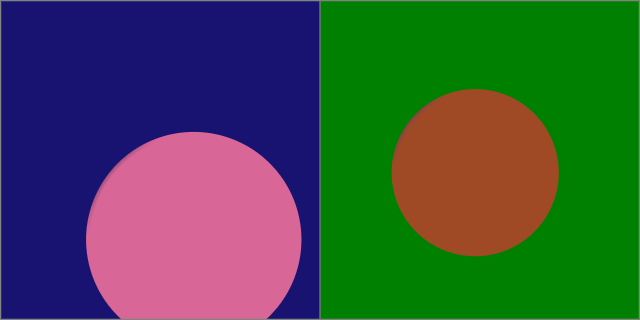
This background is drawn by a Shadertoy shader. Its source:

```glsl
// Two square panels side by side, navy and green, each holding a flat disc.
// Discs are distance functions with a soft shaded crescent on the upper-left
// rim; a thin grey line frames the canvas and divides the panels.

#define PINK_DISC vec3(0.6055, 0.2513, 0.3365)  // centre x, y, radius
#define RUST_DISC vec3(1.4850, 0.4604, 0.2612)
#define LINE_WIDTH 0.0039
#define RIM_WIDTH 0.016
#define RIM_STRENGTH 0.45

const vec3 NAVY  = vec3(0.094, 0.070, 0.445);
const vec3 GREEN = vec3(0.000, 0.502, 0.004);
const vec3 PINK  = vec3(0.848, 0.400, 0.590);
const vec3 RUST  = vec3(0.624, 0.290, 0.145);
const vec3 PLUM  = vec3(0.420, 0.240, 0.400);
const vec3 GREY  = vec3(0.500, 0.515, 0.500);
const vec3 LILAC = vec3(0.500, 0.470, 0.560);

// Coverage of the region where distance is negative, one pixel soft.
float coverage(float dist, float pixel) {
    return clamp(0.5 - dist / pixel, 0.0, 1.0);
}

// Paints a disc whose rim darkens towards the upper left.
vec3 paintDisc(vec3 base, vec2 p, vec3 disc, vec3 tint, float pixel) {
    vec2 offset = p - disc.xy;
    float radius = length(offset);
    float dist = radius - disc.z;
    float facing = dot(offset / max(radius, 1e-4), normalize(vec2(-1.0, 0.75)));
    float crescent = smoothstep(0.82, 1.0, facing)
                   * smoothstep(-RIM_WIDTH, 0.0, dist);
    vec3 shaded = mix(tint, PLUM, RIM_STRENGTH * crescent);
    return mix(base, shaded, coverage(dist, pixel));
}

void mainImage(out vec4 fragColor, in vec2 fragCoord) {
    float pixel = 1.0 / iResolution.y;
    vec2 p = fragCoord * pixel;
    vec2 size = iResolution.xy * pixel;
    float middle = 0.5 * size.x;

    // Panels and discs
    vec3 color = mix(GREEN, NAVY, coverage(p.x - middle, pixel));
    color = paintDisc(color, p, PINK_DISC, PINK, pixel);
    color = paintDisc(color, p, RUST_DISC, RUST, pixel);

    // Divider and outer frame
    float divider = abs(p.x - middle) - 0.5 * LINE_WIDTH;
    color = mix(color, LILAC, coverage(divider, pixel));
    vec2 inset = min(p, size - p);
    float frame = min(inset.x, inset.y) - LINE_WIDTH;
    color = mix(color, GREY, coverage(frame, pixel));

    fragColor = vec4(color, 1.0);
}
```
